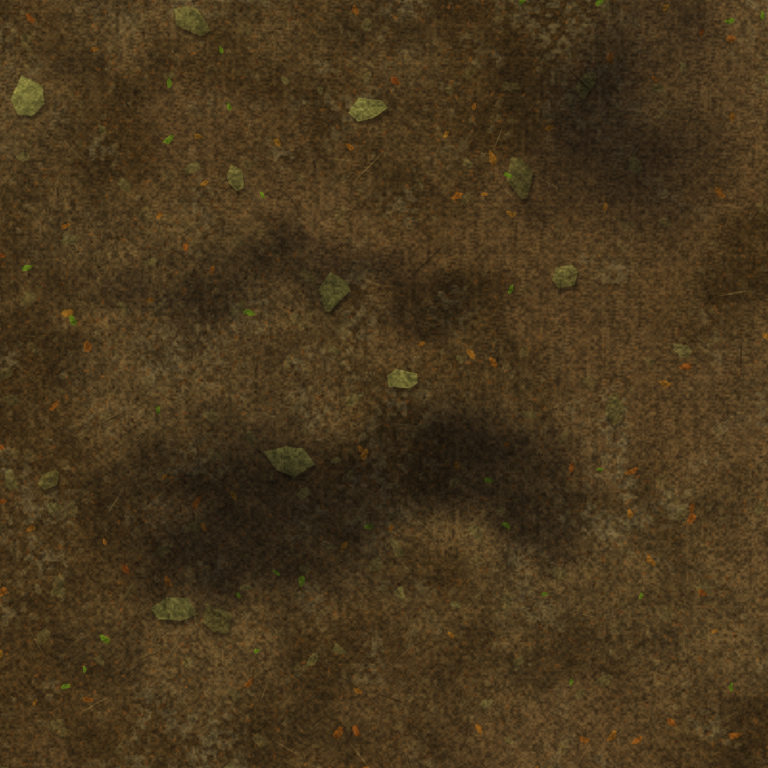
A Shadertoy shader for this texture:

```glsl
float hash(vec2 p) {
    return fract(sin(dot(p, vec2(127.1, 311.7))) * 43758.5453);
}

float noise(vec2 p) {
    vec2 i = floor(p), f = fract(p);
    f = f * f * (3.0 - 2.0 * f);
    return mix(mix(hash(i), hash(i + vec2(1, 0)), f.x),
               mix(hash(i + vec2(0, 1)), hash(i + vec2(1, 1)), f.x), f.y);
}

float fbm(vec2 p) {
    float sum = 0.0, amp = 0.5;
    for (int i = 0; i < 5; i++) {
        sum += amp * noise(p);
        p = mat2(1.6, 1.2, -1.2, 1.6) * p + 7.3;
        amp *= 0.5;
    }
    return sum / 0.97;
}

// Scattered angular pieces: x coverage, y random tone, z relief lit from above
vec3 scatter(vec2 uv, float cells, float density, vec2 size, float soft) {
    vec3 piece = vec3(0);
    vec2 grid = uv * cells, id = floor(grid);
    for (int y = -1; y <= 1; y++)
    for (int x = -1; x <= 1; x++) {
        vec2 cell = id + vec2(x, y);
        if (hash(cell + cells) > density) continue;
        vec2 q = grid - cell - vec2(hash(cell + 3.1), hash(cell + 7.7));
        float turn = 6.2832 * hash(cell + 1.9);
        vec2 extent = size * mix(0.5, 1.0, hash(cell + 5.3));
        vec2 p = mat2(cos(turn), -sin(turn), sin(turn), cos(turn)) * q / extent;
        if (dot(p, p) > 4.0) continue;
        float d = -1.0;
        for (int i = 0; i < 6; i++) {
            float k = float(i);
            float a = (k + 0.6 * hash(cell + k * 2.3)) * 1.047;
            d = max(d, dot(p, vec2(cos(a), sin(a))) - mix(0.6, 1.0, hash(cell + k + 0.5)));
        }
        float cover = 1.0 - smoothstep(-soft, soft, d);
        if (cover > piece.x)
            piece = vec3(cover, hash(cell + 9.2), clamp(dot(q, vec2(-0.4, 0.8)) / size.x, -1.0, 1.0));
    }
    return piece;
}

float damp(vec2 uv, vec2 centre, vec2 radius) {
    return 1.0 - smoothstep(0.3, 1.35, length((uv - centre) / radius));
}

void mainImage(out vec4 fragColor, in vec2 fragCoord) {
    vec2 uv = fragCoord / iResolution.y;
    vec2 warp = vec2(fbm(uv * 7.0), fbm(uv * 7.0 + 31.0)) - 0.5;
    float mottle = fbm(uv * 24.0 + 5.0);
    float bald = smoothstep(0.5, 0.68, fbm(uv * vec2(3.6, 4.6) + 12.0 + 0.3 * warp));

    // Soil with worn, bare patches and pale grit
    vec3 col = mix(vec3(0.225, 0.165, 0.08), vec3(0.295, 0.228, 0.125),
                   smoothstep(0.3, 0.7, fbm(uv * 6.0)));
    col *= 0.72 + 0.56 * mottle;
    col = mix(col, vec3(0.335, 0.25, 0.14), 0.65 * bald);
    float grit = smoothstep(0.5, 0.75, fbm(uv * 15.0 + 40.0)) * smoothstep(0.35, 0.7, noise(uv * 150.0));
    col = mix(col, vec3(0.38, 0.335, 0.215), 0.5 * grit);

    // Gravel and leaf crumbs
    vec3 gravel = scatter(uv, 48.0, 0.55, vec2(0.4, 0.28), 0.15);
    vec3 gravelTone = mix(vec3(0.23, 0.18, 0.09), vec3(0.39, 0.33, 0.2), gravel.y);
    col = mix(col, gravelTone * (1.0 + 0.25 * gravel.z), gravel.x * 0.4 * (1.0 - 0.6 * bald));
    vec3 crumb = scatter(uv + 0.37, 95.0, 0.5, vec2(0.45, 0.25), 0.3);
    vec3 crumbTone = mix(vec3(0.16, 0.1, 0.04), vec3(0.43, 0.25, 0.09), crumb.y);
    col = mix(col, crumbTone, crumb.x * 0.5 * (1.0 - 0.5 * bald));

    // Half buried pebbles
    vec3 pebble = scatter(uv + 0.19, 19.0, 0.4, vec2(0.28, 0.18), 0.14);
    vec3 pebbleTone = mix(vec3(0.3, 0.25, 0.13), vec3(0.36, 0.335, 0.17), pebble.y);
    col = mix(col, pebbleTone * (1.0 + 0.2 * pebble.z), pebble.x * mix(0.2, 0.65, pebble.y));

    // Mossy stones with contact shadows
    vec2 stoneUv = uv + 0.012 * warp;
    vec3 shade = scatter(stoneUv + vec2(-0.002, 0.006), 7.0, 0.36, vec2(0.23, 0.15), 0.15);
    col *= 1.0 - 0.3 * shade.x;
    vec3 stone = scatter(stoneUv, 7.0, 0.36, vec2(0.23, 0.15), 0.06);
    vec3 moss = mix(vec3(0.33, 0.3, 0.14), vec3(0.41, 0.39, 0.19), stone.y);
    moss *= (0.8 + 0.4 * mottle) * (1.0 + 0.22 * stone.z);
    col = mix(col, moss, stone.x * mix(0.45, 0.95, stone.y));

    // Twigs
    vec3 twig = scatter(uv + 0.53, 17.0, 0.4, vec2(0.45, 0.03), 0.35);
    col = mix(col, mix(vec3(0.14, 0.1, 0.05), vec3(0.42, 0.34, 0.19), twig.y), twig.x * 0.5);

    // Fallen leaves, rust to yellow, some still green
    vec3 leaf = scatter(uv + 0.71, 25.0, 0.17, vec2(0.26, 0.14), 0.15);
    vec3 leafTone = mix(vec3(0.45, 0.22, 0.06), vec3(0.5, 0.38, 0.1), leaf.y);
    leafTone = mix(leafTone, vec3(0.3, 0.41, 0.07), step(0.72, leaf.y));
    col = mix(col, leafTone * (1.0 + 0.2 * leaf.z), leaf.x * 0.75);

    // Damp dark ground
    vec2 w = uv + 0.22 * warp;
    float wet = max(damp(w, vec2(0.38, 0.35), vec2(0.24, 0.14)),
                    damp(w, vec2(0.62, 0.37), vec2(0.15, 0.09)));
    wet = max(wet, damp(w, vec2(0.81, 0.86), vec2(0.16, 0.13)));
    wet = max(wet, 0.6 * damp(w, vec2(0.36, 0.65), vec2(0.28, 0.04)));
    col *= mix(vec3(1.0), vec3(0.53, 0.53, 0.57), wet);

    // Fine grain
    float grain = 0.45 * (noise(uv * 210.0) - 0.5) + 0.4 * (noise(uv * 400.0 + 9.0) - 0.5);
    col *= 1.06 + grain;
    fragColor = vec4(col, 1.0);
}
```
